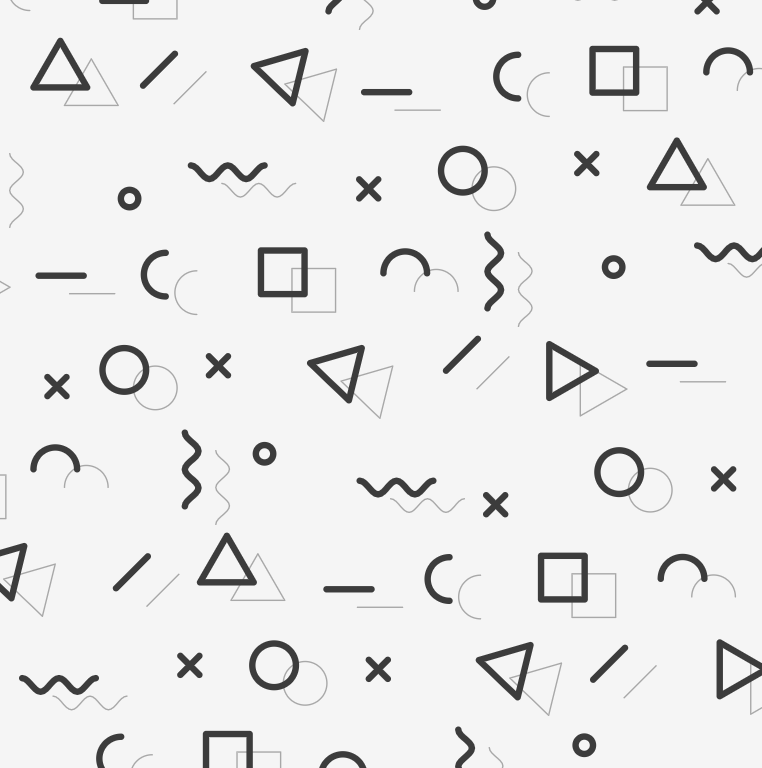
Write a WebGL 1 fragment shader that draws this pattern.

```glsl
precision highp float;
// Scattered geometric line motifs: bars, arcs, waves, crosses, triangles, squares, rings.
// Each staggered cell holds one motif, moved at random within its free room;
// bold outlines are distance strokes, with a hairline echo shifted down and right.

uniform vec2 u_resolution;

const float CANVAS = 768.0;               // canvas height in design units
const vec2 CELL = vec2(112.5, 99.0);
const vec2 ECHO_SHIFT = vec2(31.0, -18.0);
const float BOLD = 3.2;                   // half stroke widths
const float HAIRLINE = 0.7;
const float KINDS = 13.0;                 // 8 forms, the first 5 repeated with a turn
const vec3 PAPER = vec3(0.96);
const vec3 INK = vec3(0.235);
const vec3 ECHO = vec3(0.66);

// Motif forms
const float BAR = 0.0;
const float ARC = 1.0;
const float WAVE = 2.0;
const float CROSS = 3.0;
const float TRIANGLE = 4.0;
const float SQUARE = 5.0;
const float DOT_RING = 6.0;

vec2 hash22(vec2 p) {
  vec3 q = fract(p.xyx * vec3(0.1031, 0.1030, 0.0973));
  q += dot(q, q.yzx + 33.33);
  return fract((q.xx + q.yz) * q.zy);
}

vec2 rotate(vec2 p, float angle) {
  float c = cos(angle), s = sin(angle);
  return vec2(c * p.x - s * p.y, s * p.x + c * p.y);
}

float segment(vec2 p, vec2 a, vec2 b) {
  vec2 ab = b - a;
  return length(p - a - ab * clamp(dot(p - a, ab) / dot(ab, ab), 0.0, 1.0));
}

float ring(vec2 p, float radius) {
  return abs(length(p) - radius);
}

float halfRing(vec2 p, float radius) {
  return p.y > 0.0 ? ring(p, radius) : length(vec2(abs(p.x) - radius, p.y));
}

float squareOutline(vec2 p, float halfSide) {
  vec2 d = abs(p) - halfSide;
  return abs(length(max(d, 0.0)) + min(max(d.x, d.y), 0.0));
}

float triangleOutline(vec2 p, float radius) {
  p.x = abs(p.x);
  vec2 corner = radius * vec2(0.866, -0.5);
  return min(segment(p, vec2(0.0, radius), corner),
             segment(p, vec2(0.0, corner.y), corner));
}

// Two cosine periods, folded about the middle crest
float wave(vec2 p, vec2 halfSize) {
  p.x = abs(p.x);
  float d = CANVAS;
  vec2 last = vec2(0.0, halfSize.y);
  for (int i = 1; i <= 14; i++) {
    float t = float(i) / 14.0;
    vec2 next = halfSize * vec2(t, cos(6.28318 * t));
    d = min(d, segment(p, last, next));
    last = next;
  }
  return d;
}

vec2 formHalfSize(float form) {
  if (form == BAR) return vec2(22.5, 0.0);
  if (form == WAVE) return vec2(36.8, 6.8);
  if (form == CROSS) return vec2(9.5);
  if (form == TRIANGLE) return vec2(31.0);
  if (form == DOT_RING) return vec2(8.7);
  return vec2(21.8);
}

float formDistance(vec2 p, float form, vec2 size) {
  if (form == BAR) return segment(p, vec2(-size.x, 0.0), vec2(size.x, 0.0));
  if (form == ARC) return halfRing(p, size.x);
  if (form == WAVE) return wave(p, size);
  if (form == CROSS) return segment(abs(p), vec2(0.0), size);
  if (form == TRIANGLE) return triangleOutline(p, size.x);
  if (form == SQUARE) return squareOutline(p, size.x);
  return ring(p, size.x);
}

float formTurn(float form, bool turned, float pick) {
  if (form == TRIANGLE) return pick < 0.33 ? 0.0 : (pick < 0.6 ? -1.5708 : 1.33);
  if (!turned) return 0.0;
  return form == BAR ? 0.7854 : 1.5708;
}

float stroke(float d, float halfWidth, float pixel) {
  return clamp((halfWidth - d) / pixel + 0.5, 0.0, 1.0);
}

void main() {
  float pixel = CANVAS / u_resolution.y;
  vec2 p = gl_FragCoord.xy * pixel + vec2(38.0, 57.0);

  // Staggered cell and its motif; the steps keep equal kinds apart
  float row = floor(p.y / CELL.y);
  p.x += 0.5 * CELL.x * mod(row, 2.0);
  vec2 cell = vec2(floor(p.x / CELL.x), row);
  float kind = mod(9.0 * cell.x + 6.0 * cell.y, KINDS);
  float form = mod(kind, 8.0);
  float turn = formTurn(form, kind > 7.5, hash22(cell + 71.0).x);

  // Place motif and echo together inside the cell
  vec2 size = formHalfSize(form);
  vec2 bounds = abs(cos(turn)) * size + abs(sin(turn)) * size.yx;
  bool echoed = form != CROSS && form != DOT_RING;
  vec2 shift = echoed ? ECHO_SHIFT : vec2(0.0);
  vec2 room = max(CELL - 2.0 * (bounds + BOLD) - abs(shift) - 8.0, 0.0);
  vec2 center = (cell + 0.5) * CELL + (hash22(cell + 13.0) - 0.5) * room - 0.5 * shift;

  // Hairline echo under the bold outline
  vec2 q = p - center;
  float echoLine = stroke(formDistance(rotate(q - shift, -turn), form, size), HAIRLINE, pixel);
  float boldLine = stroke(formDistance(rotate(q, -turn), form, size), BOLD, pixel);
  vec3 color = mix(PAPER, ECHO, echoed ? echoLine : 0.0);
  gl_FragColor = vec4(mix(color, INK, boldLine), 1.0);
}
```
